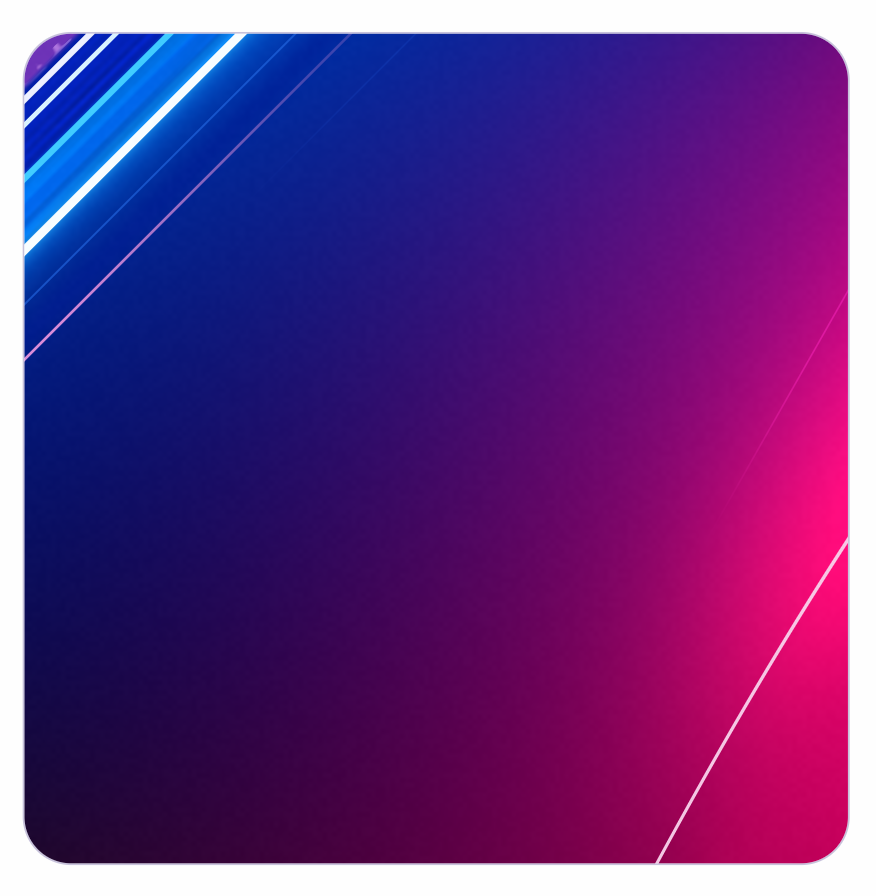
Give the GLSL for this background, as a WebGL 2 fragment shader.

```glsl
#version 300 es
precision highp float;

uniform vec2 u_resolution;
out vec4 fragColor;

#define ASPECT 0.9766
#define CARD_CENTER vec2(0.4863, 0.4994)
#define CARD_HALF vec2(0.4590, 0.4629)
#define CORNER_RADIUS 0.052
#define GLOW_CENTER vec2(1.0, 0.41)
#define GLOW_COLOR vec3(0.22, 0.03, 0.02)
#define GRAIN 0.012

float hash(vec2 p) {
    return fract(sin(dot(p, vec2(127.1, 311.7))) * 43758.55);
}

float noise(vec2 p) {
    vec2 i = floor(p), f = fract(p);
    f = f * f * (3.0 - 2.0 * f);
    return mix(mix(hash(i), hash(i + vec2(1, 0)), f.x),
               mix(hash(i + vec2(0, 1)), hash(i + vec2(1, 1)), f.x), f.y);
}

float roundedBox(vec2 p, vec2 halfSize, float r) {
    vec2 d = abs(p) - halfSize + r;
    return length(max(d, 0.0)) + min(max(d.x, d.y), 0.0) - r;
}

// Coverage of a line with the given half width
float stroke(float d, float halfWidth, float aa) {
    return clamp((halfWidth - abs(d)) / aa + 0.5, 0.0, 1.0);
}

// Quadratic through three colours at t = 0, 0.5 and 1
vec3 ramp(vec3 a, vec3 b, vec3 c, float t) {
    float s = 1.0 - t;
    return a * s * (s - t) + b * 4.0 * s * t + c * t * (t - s);
}

vec3 backdrop(vec2 uv) {
    vec3 low = ramp(vec3(0.12, 0.03, 0.17), vec3(0.35, 0.0, 0.26), vec3(0.76, 0.0, 0.34), uv.x);
    vec3 mid = ramp(vec3(0.02, 0.08, 0.44), vec3(0.25, 0.04, 0.41), vec3(0.78, 0.02, 0.49), uv.x);
    vec3 top = ramp(vec3(0.0, 0.25, 0.72), vec3(0.04, 0.15, 0.61), vec3(0.44, 0.04, 0.49), uv.x);
    vec3 col = clamp(ramp(low, mid, top, uv.y), 0.0, 1.0);

    // Pink glow stretched along the lower right diagonal
    vec2 g = uv - GLOW_CENTER;
    vec2 axis = normalize(vec2(0.5, 0.85));
    vec2 local = vec2(dot(g, axis), dot(g, vec2(axis.y, -axis.x)));
    return col + GLOW_COLOR * exp(-dot(local * local, vec2(11.0, 45.0)));
}

// Diagonal light beams; s grows away from the upper left corner
vec3 beams(vec3 col, vec2 uv, float s, float aa) {
    float along = uv.x + uv.y - 1.0;
    vec3 deepBlue = vec3(0.01, 0.13, 0.72);
    vec3 brightBlue = vec3(0.0, 0.45, 0.92);
    vec3 cyan = vec3(0.25, 0.80, 1.0);
    vec3 violet = vec3(0.43, 0.20, 0.72);

    // Soft halo below the widest beam, then a darker band
    col = mix(col, brightBlue, 0.85 * exp(-max(s - 0.263, 0.0) * 30.0));
    col = mix(col, vec3(0.0, 0.10, 0.58), 0.5 * exp(-pow((s - 0.37) / 0.025, 2.0)));

    // Flat bands, varied by fine streaks
    float inner = 1.0 - smoothstep(0.258, 0.263, s);
    vec3 band = mix(deepBlue, brightBlue, smoothstep(0.165, 0.178, s));
    band = mix(band, vec3(0.0, 0.35, 0.86), stroke(s - 0.222, 0.016, 0.006) * 0.7);
    band *= 0.88 + 0.24 * noise(vec2(s * 130.0, along * 3.0));
    col = mix(col, band, inner);

    // Rough violet corner with pale filaments
    float filament = smoothstep(0.62, 0.9, noise(vec2(s * 190.0, along * 45.0)));
    vec3 corner = mix(violet, vec3(0.82, 0.60, 0.95), filament * 0.7);
    col = mix(col, corner, 1.0 - smoothstep(0.058, 0.072, s));

    // Bright rays
    float d = 0.7071;
    col = mix(col, vec3(0.93, 0.94, 1.0), stroke((s - 0.080) * d, 0.0038, aa));
    col = mix(col, vec3(0.85, 0.95, 1.0), stroke((s - 0.111) * d, 0.0028, aa));
    col = mix(col, cyan, stroke((s - 0.176) * d, 0.0038, aa));
    col = mix(col, cyan, 0.65 * exp(-abs(s - 0.263) * 110.0));
    col = mix(col, vec3(0.97, 0.99, 1.0), stroke((s - 0.263) * d, 0.0052, aa));

    // Thin outer rays fading towards the top
    float fade = 1.0 - smoothstep(0.0, 0.42, uv.x);
    col = mix(col, vec3(0.15, 0.42, 0.90), 0.6 * stroke((s - 0.329) * d, 0.0012, aa));
    col = mix(col, vec3(0.86, 0.55, 0.85), (0.25 + 0.75 * fade) * stroke((s - 0.396) * d, 0.0016, aa));
    col = mix(col, vec3(0.10, 0.30, 0.80), 0.25 * stroke((s - 0.475) * d, 0.001, aa)
              * smoothstep(0.25, 0.45, uv.x));
    return col;
}

void main() {
    vec2 p = gl_FragCoord.xy / u_resolution * vec2(ASPECT, 1.0);
    float pixel = 1.0 / u_resolution.y;
    vec2 uv = clamp((p - CARD_CENTER) / (2.0 * CARD_HALF) + 0.5, 0.0, 1.0);
    float aa = pixel / (2.0 * CARD_HALF.y);

    vec3 col = backdrop(uv);
    col = beams(col, uv, uv.x + (1.0 - uv.y) * 1.0085, aa);

    // Slightly bowed white line at the lower right
    float t = (uv.x - 0.768) / 0.232;
    float d = (uv.y - 0.39 * (t + 0.09 * t * (1.0 - t))) / 1.955;
    col = mix(col, vec3(0.78, 0.0, 0.37), 0.35 * smoothstep(0.0, 0.12, -d));
    col = mix(col, vec3(0.97, 0.82, 0.92), 0.95 * stroke(d, 0.0020, aa));

    // Faint magenta line above it
    float faint = (uv.y - 0.69 - 1.75 * (uv.x - 1.0)) / 2.016;
    col += vec3(0.12, 0.06, 0.12) * stroke(faint, 0.001, aa) * smoothstep(0.82, 0.97, uv.x);

    col += GRAIN * (noise(uv * 170.0) - 0.5);

    // Rounded card with a pale rim on the white page
    float card = roundedBox(p - CARD_CENTER, CARD_HALF, CORNER_RADIUS);
    vec3 page = mix(vec3(0.995), vec3(0.78, 0.76, 0.86), stroke(card - 0.001, 0.001, pixel));
    col = mix(page, col, clamp(0.5 - card / pixel, 0.0, 1.0));
    fragColor = vec4(clamp(col, 0.0, 1.0), 1.0);
}
```
